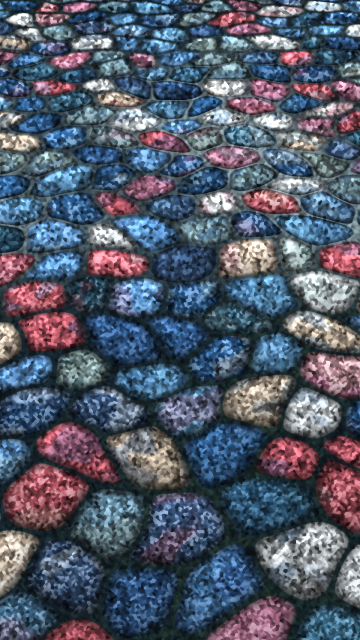
A Shadertoy shader for this texture:

```glsl
const float HORIZON = 1.6;                    // vanishing height, in canvas heights
const vec2 PEBBLE_SIZE = vec2(0.155, 0.046);  // pebble pitch on the ground plane
const float ROUNDING = 15.0;

const vec3 SHADOW = vec3(0.075, 0.125, 0.155);
const vec3 SAND = vec3(0.42, 0.48, 0.50);
const vec3 MOSS = vec3(0.14, 0.21, 0.13);
const vec3 QUARTZ = vec3(0.72, 0.75, 0.77);

struct Pebble {
    vec2 id;
    vec2 offset;   // position relative to the pebble centre
    float inset;   // rounded distance to the cell border
};

vec3 hash3(vec2 cell) {
    vec3 q = fract(cell.xyx * vec3(0.1031, 0.1030, 0.0973));
    q += dot(q, q.yxz + 33.33);
    return fract((q.xxy + q.yzz) * q.zyx);
}

// Centre in xy, size weight in z; odd rows are staggered.
vec3 pebbleSeed(vec2 cell) {
    vec3 h = hash3(cell);
    vec2 stagger = vec2(0.5 * mod(cell.y, 2.0), 0.0);
    return vec3(cell + stagger + 0.5 + 0.6 * (h.xy - 0.5), 0.22 * h.z);
}

float powerDistance(vec2 p, vec3 seed) {
    vec2 r = p - seed.xy;
    return dot(r, r) - seed.z;
}

// Weighted cellular noise whose borders are blended into round outlines.
Pebble findPebble(vec2 p) {
    vec2 base = floor(p);
    vec2 id = base;
    vec3 home = vec3(0.0);
    float best = 1e3;
    for (int y = -2; y <= 2; y++)
    for (int x = -2; x <= 2; x++) {
        vec2 cell = base + vec2(x, y);
        vec3 seed = pebbleSeed(cell);
        float power = powerDistance(p, seed);
        if (power < best) { best = power; home = seed; id = cell; }
    }
    float crowd = 0.0;
    for (int y = -2; y <= 2; y++)
    for (int x = -2; x <= 2; x++) {
        vec2 cell = base + vec2(x, y);
        if (cell == id) continue;
        vec3 seed = pebbleSeed(cell);
        float border = (powerDistance(p, seed) - best) / (2.0 * length(seed.xy - home.xy));
        crowd += exp(-ROUNDING * border);
    }
    return Pebble(id, p - home.xy, -log(crowd) / ROUNDING);
}

// Smooth cellular mosaic in 0..1.
float grain(vec2 p) {
    vec2 base = floor(p);
    float sum = 0.0, total = 0.0;
    for (int y = -1; y <= 1; y++)
    for (int x = -1; x <= 1; x++) {
        vec2 cell = base + vec2(x, y);
        vec3 h = hash3(cell + 71.0);
        vec2 r = p - cell - h.xy;
        float weight = exp(-5.5 * dot(r, r));
        sum += weight * h.z;
        total += weight;
    }
    return sum / total;
}

// Layered sines that bend the grain into brushy curls.
vec2 swirl(vec2 p, float amount) {
    for (int i = 1; i <= 3; i++)
        p += amount * sin(p.yx * 1.3 + float(i) * vec2(1.7, 2.9));
    return p;
}

vec3 pebbleColor(float pick) {
    vec3 palette[12] = vec3[12](
        vec3(0.14, 0.25, 0.39), vec3(0.14, 0.28, 0.43), vec3(0.17, 0.25, 0.36),
        vec3(0.27, 0.43, 0.59), vec3(0.26, 0.42, 0.54), vec3(0.15, 0.27, 0.34),
        vec3(0.33, 0.42, 0.45), vec3(0.36, 0.43, 0.43), vec3(0.65, 0.67, 0.68),
        vec3(0.51, 0.33, 0.41), vec3(0.56, 0.27, 0.31), vec3(0.58, 0.53, 0.47));
    return palette[int(pick * 11.99)];
}

void mainImage(out vec4 fragColor, in vec2 fragCoord) {
    vec2 canvas = fragCoord / iResolution.x;
    float height = fragCoord.y / iResolution.y;

    // Ground plane in perspective, slightly bent
    float depth = 1.0 / (HORIZON - height);
    vec2 ground = vec2((canvas.x - 0.5) * depth, depth) / PEBBLE_SIZE;
    ground += 0.14 * sin(ground.yx * 1.9 + vec2(0.4, 1.9)) + 0.02 * sin(ground.yx * 6.1);
    Pebble pebble = findPebble(ground);
    vec3 traits = hash3(pebble.id + 17.0);

    // Mineral texture
    float fine = grain(swirl(canvas * 120.0, 0.25));
    float coarse = grain(swirl(canvas * 50.0, 0.35));
    float patches = grain(ground * 2.6 + traits.xy * 9.0);
    float mineral = 0.65 * fine + 0.35 * coarse;

    // Stone: base colour, stains, quartz specks, domed light from above
    vec3 stone = pebbleColor(traits.x) * (0.9 + 0.3 * traits.y);
    stone = mix(stone, pebbleColor(traits.z), 0.4 * smoothstep(0.45, 0.7, patches));
    stone *= 0.15 + 1.75 * mineral;
    stone = mix(stone, QUARTZ, (0.1 + 0.4 * traits.z) * smoothstep(0.54, 0.78, mineral));
    float edge = pebble.inset - 0.015 - 0.03 * traits.y;
    float dome = smoothstep(-0.02, 0.17, edge);
    stone *= mix(0.45, 1.07, dome) * (1.0 + 0.4 * pebble.offset.y - 0.1 * pebble.offset.x);

    // Gaps: dark and mossy in front, pale sand further back
    float sandBand = smoothstep(0.48, 0.68, height) * (1.0 - smoothstep(0.8, 1.0, height));
    float drift = 0.5 + 0.5 * sin(ground.x * 0.9 + 1.3 * sin(ground.y * 0.5));
    vec3 gap = mix(SHADOW, MOSS, 0.5 * drift * (1.0 - sandBand) * coarse);
    gap = mix(gap, SAND, sandBand * (0.35 + 0.6 * drift));
    gap *= 0.4 + 1.2 * mineral;

    float blur = 0.008 + 0.4 * depth * depth / (PEBBLE_SIZE.y * iResolution.y);
    vec3 color = mix(gap, stone, smoothstep(-blur, blur, edge));
    color *= mix(0.97, 1.14, height);
    fragColor = vec4(clamp(color, 0.0, 1.0), 1.0);
}
```
